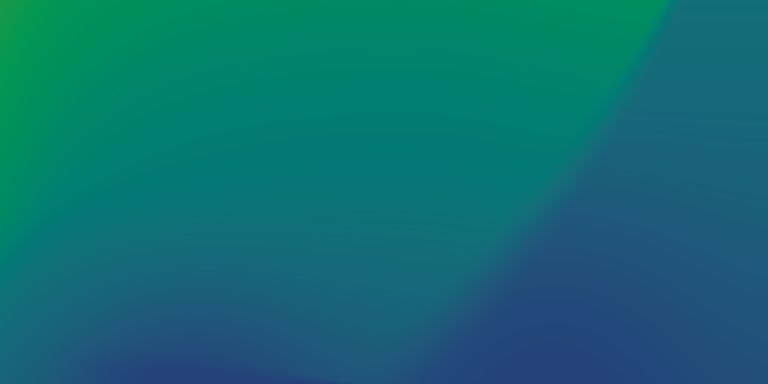
A Shadertoy shader for this background:

```glsl
const int RAMP_LAST = 8;
const vec3 RAMP[9] = vec3[9](
    vec3(0.10, 0.60, 0.28), vec3(0.00, 0.59, 0.33), vec3(0.00, 0.55, 0.37),
    vec3(0.00, 0.51, 0.43), vec3(0.01, 0.47, 0.46), vec3(0.07, 0.43, 0.47),
    vec3(0.10, 0.38, 0.48), vec3(0.13, 0.32, 0.48), vec3(0.14, 0.26, 0.48));

const float SHEET_TOP = 2.4;       // ramp position at the top of the left sheet
const float SHEET_SLOPE = 4.1;     // ramp steps from top to bottom
const float GREEN_STRENGTH = 2.4;
const float GREEN_REACH = 0.13;
const float VALLEY_STRENGTH = 1.5;
const float WING_TOP = 4.9;
const float WING_SLOPE = 2.2;
const float WING_SHADE = 1.0;
const float DARKEST = 8.0;

float bell(float x, float center, float width) {
    float d = (x - center) / width;
    return exp(-d * d);
}

// Blend neighbouring ramp colours
vec3 rampColor(float t) {
    t = clamp(t, 0.0, float(RAMP_LAST));
    int i = min(int(t), RAMP_LAST - 1);
    return mix(RAMP[i], RAMP[i + 1], t - float(i));
}

// Broad sheet: green corner, curved fold and dark valley
float leftSheet(float x, float depth) {
    float t = SHEET_TOP + SHEET_SLOPE * depth;
    float foldDepth = 0.40 + 0.21 * exp(-x / 0.07);
    float belowFold = smoothstep(-0.03, 0.20, depth - foldDepth);
    t -= GREEN_STRENGTH * exp(-x / GREEN_REACH) * mix(1.0, 0.4, belowFold);
    t -= 0.5 * smoothstep(0.5, 0.9, x);
    t += VALLEY_STRENGTH * bell(x, 0.24, 0.18) * smoothstep(0.5, 1.0, depth);

    // Blue fold rising from the lower edge
    float crest = 0.91 + 0.37 * (x - 0.234);
    float softness = 0.025 + 0.25 * max(0.42 - x, 0.0);
    float blueFold = smoothstep(0.0, softness, depth - crest);
    return mix(t, DARKEST, blueFold * smoothstep(0.05, 0.25, x));
}

// Blue wing on the right, darkest near its lower middle
float rightWing(float x, float depth) {
    float shade = bell(x, 0.72, 0.20) * smoothstep(0.2, 0.9, depth);
    return WING_TOP + WING_SLOPE * depth + WING_SHADE * shade;
}

void mainImage(out vec4 fragColor, in vec2 fragCoord) {
    vec2 uv = fragCoord / iResolution.xy;
    float depth = 1.0 - uv.y;

    // Diagonal seam, crisp at the top and soft below
    float seam = 0.87 - 0.30 * depth - 0.135 * depth * depth;
    float seamWidth = 0.02 + 0.12 * depth;
    float wingMask = smoothstep(-0.01, seamWidth, uv.x - seam);

    float t = mix(leftSheet(uv.x, depth), rightWing(uv.x, depth), wingMask);
    fragColor = vec4(rampColor(t), 1.0);
}
```
